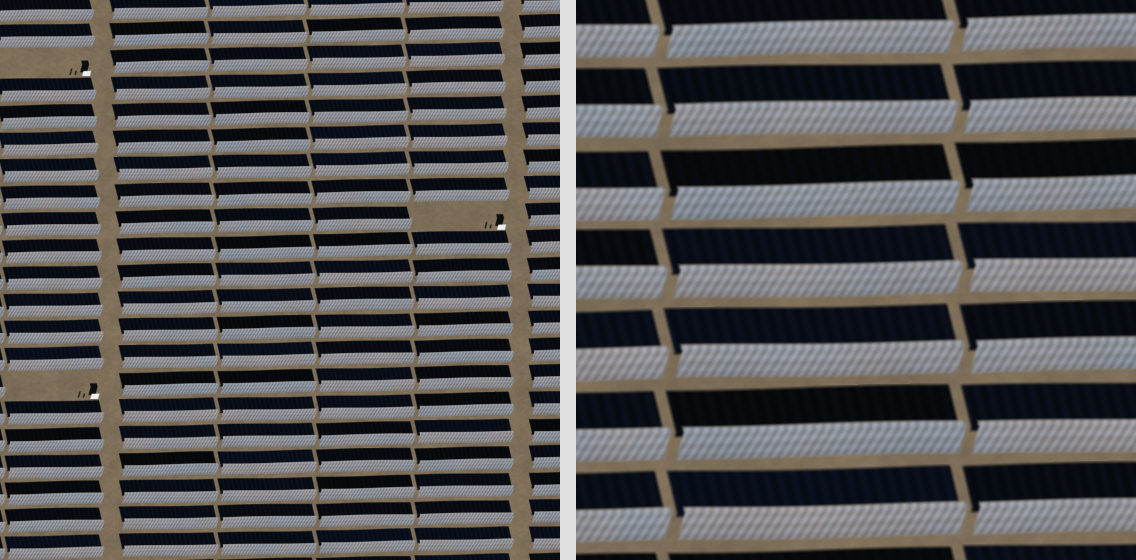
Left: the whole. Right: its middle third, enlarged.
Reproduce this pattern procedurally as a Shadertoy shader.

```glsl
// Aerial view of a solar farm: tilted rows of panel tables with shadows, sandy roads and service clearings.

const float ROW_PITCH = 0.04805;     // distance between rows
const float TABLE_PITCH = 0.1758;    // distance between tables in a row
const float TABLES_PER_BLOCK = 4.0;
const float BLOCK_PITCH = 0.7318;    // four tables and one road
const float PANEL_TOP = 0.0236;      // heights inside a row, measured downwards
const float PANEL_BOTTOM = 0.0427;
const float TAU = 6.28318;

float hash(vec2 p) {
    p = fract(p * vec2(0.1031, 0.1130));
    p += dot(p, p.yx + 33.33);
    return fract((p.x + p.y) * p.x * 17.0);
}

// Soft mask of the interval from a to b
float band(float x, float a, float b, float soft) {
    return smoothstep(a - soft, a + soft, x) * (1.0 - smoothstep(b - soft, b + soft, x));
}

float box(vec2 p, vec2 center, vec2 halfSize, float soft) {
    vec2 lo = center - halfSize, hi = center + halfSize;
    return band(p.x, lo.x, hi.x, soft) * band(p.y, lo.y, hi.y, soft);
}

// Layered sines, roughly -1 to 1
float mottle(vec2 p) {
    float sum = 0.0, amp = 0.5;
    for (int i = 0; i < 4; i++) {
        sum += amp * sin(p.x + 1.7 * sin(p.y)) * sin(p.y * 1.1 + 1.3 * sin(p.x * 0.7));
        p = mat2(1.5, 1.1, -1.1, 1.5) * p + 2.3;
        amp *= 0.6;
    }
    return sum;
}

vec3 groundColor(vec2 p) {
    return vec3(0.49, 0.43, 0.345) * (1.0 + 0.07 * mottle(p * 45.0) + 0.05 * mottle(p * 230.0));
}

vec3 shadowColor(vec2 cell, float tint, float detail) {
    vec3 color = mix(vec3(0.025, 0.035, 0.042), vec3(0.035, 0.055, 0.105), tint);
    return color * (1.0 + 0.22 * detail * sin(TAU * cell.x / 0.0082));
}

// Slanted module stripes crossed by three tiers
vec3 panelColor(vec2 cell, vec2 p, float tint, float detail) {
    float stripes = sin(TAU * (cell.x + 0.38 * cell.y) / 0.0056);
    float tiers = sin(TAU * (cell.y - PANEL_TOP) / 0.0064);
    float light = 0.5 + detail * (0.30 * stripes + 0.13 * tiers) + 0.12 * mottle(p * 60.0);
    vec3 color = mix(vec3(0.475, 0.475, 0.485), vec3(0.62, 0.635, 0.675), light);
    color += vec3(0.025, 0.0, -0.015) * (mottle(p * 28.0 + 4.0) + tint - 0.5);
    return color * mix(1.04, 0.94, smoothstep(PANEL_TOP, PANEL_BOTTOM, cell.y));
}

// White cabin with its shadow and two small posts
vec3 addCabin(vec3 color, vec2 cell, float soft) {
    vec2 cabin = vec2(0.162, 0.0433);
    float dark = box(cell, cabin + vec2(-0.006, -0.013), vec2(0.0062, 0.0105), soft);
    for (int i = 0; i < 2; i++) {
        float k = float(i);
        vec2 post = cabin + vec2(-0.029 + 0.009 * k, -0.004 + 0.002 * k);
        dark = max(dark, 0.8 * box(cell, post, vec2(0.0014, 0.0055 - 0.002 * k), soft));
    }
    color = mix(color, vec3(0.05, 0.06, 0.06), dark);
    return mix(color, vec3(0.93, 0.94, 0.95), box(cell, cabin, vec2(0.0070, 0.0048), soft));
}

void mainImage(out vec4 fragColor, in vec2 fragCoord) {
    vec2 p = fragCoord / iResolution.xy;
    p.y = 1.0 - p.y;
    float pixel = 1.0 / iResolution.y;
    float soft = max(0.0016, 0.8 * pixel);
    float detail = 1.0 - smoothstep(0.0018, 0.0045, pixel);

    // Rows climb slightly to the right
    float rowPos = (p.y + 0.019 * (p.x - 0.289) - 0.1667) / ROW_PITCH + 0.685;
    float row = floor(rowPos);
    float phase = rowPos - row;

    // Seams zigzag within each row and drift down the field
    float lean = 0.006 * min(phase / 0.55, (1.0 - phase) / 0.45) - 0.003;
    float drift = 0.0198 * (smoothstep(-0.15, 0.7, p.y) - 0.082);
    float x = p.x - 0.1953 - drift - lean;
    float block = floor(x / BLOCK_PITCH);
    x -= block * BLOCK_PITCH;
    float column = floor(x / TABLE_PITCH);
    vec2 cell = vec2(x - column * TABLE_PITCH, phase * ROW_PITCH);

    // Small differences between tables
    vec2 id = vec2(column + block * TABLES_PER_BLOCK + 20.0, row + 20.0);
    float tint = hash(id);
    float shift = 0.0016 * (hash(id + 51.0) - 0.5);
    float sag = 0.0006 * sin(cell.x * 30.0 + TAU * tint);
    vec2 table = cell - vec2(0.0, shift + sag);

    float onField = 1.0 - step(TABLES_PER_BLOCK, column);
    float stagger = 6.0 * (block + 1.0);
    bool lastColumn = column == TABLES_PER_BLOCK - 1.0;
    bool clearing = lastColumn && mod(row + 1.0 - stagger, 12.0 + stagger) < 0.5;

    vec3 color = groundColor(p);
    if (clearing) {
        color = addCabin(color, cell, soft);
    } else {
        // Long shadow with a hook beside the left end of the panel
        float shade = band(table.x, 0.0015, 0.1700, soft) * band(table.y, 0.0018, PANEL_TOP, soft);
        float hook = band(table.x, 0.0015, 0.0068, soft) * band(table.y, 0.018, 0.0292, soft);
        float panel = band(table.x, 0.0060, 0.1742, soft) * band(table.y, PANEL_TOP, PANEL_BOTTOM, soft);
        color = mix(color, shadowColor(table, tint, detail), max(shade, hook) * onField);
        color = mix(color, panelColor(table, p, tint, detail), panel * onField);
    }
    fragColor = vec4(color, 1.0);
}
```
